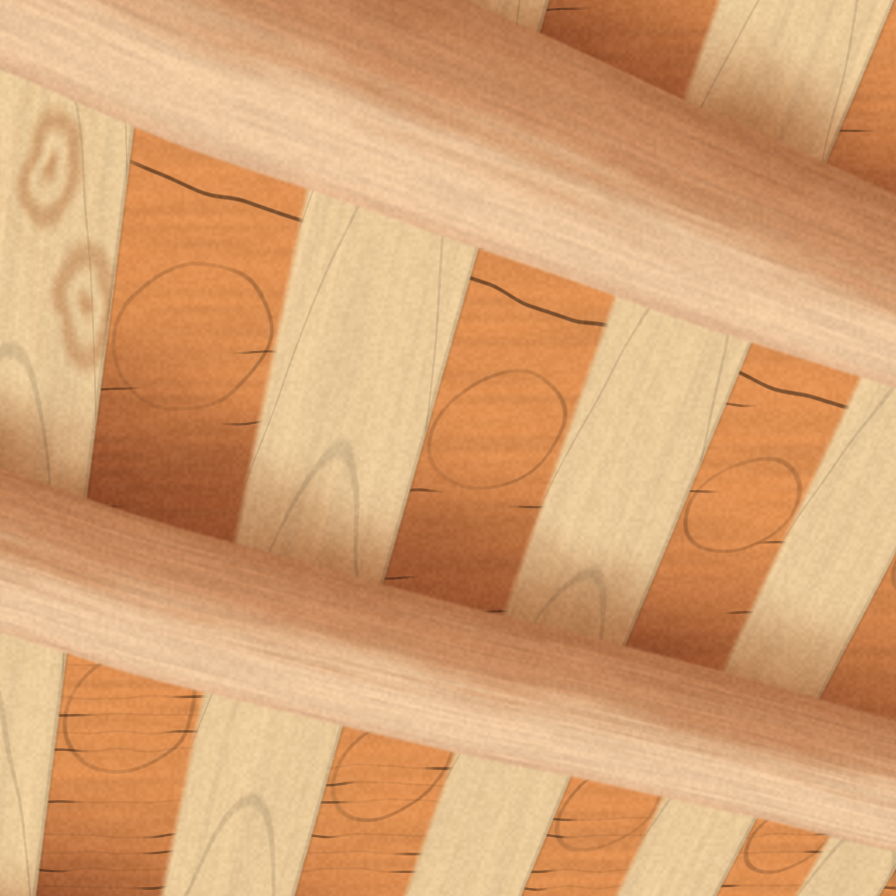
Write a three.js fragment shader that draws this pattern.

```glsl
// Timber ceiling: two round beams crossing a fan of pale and orange planks.
varying vec2 vUv;

float hash(vec2 c) {
  return fract(sin(dot(c, vec2(12.9898, 78.233))) * 43758.5453);
}

float noise(vec2 p) {
  vec2 i = floor(p), f = fract(p);
  f = f * f * (3.0 - 2.0 * f);
  return mix(mix(hash(i), hash(i + vec2(1.0, 0.0)), f.x),
             mix(hash(i + vec2(0.0, 1.0)), hash(i + 1.0), f.x), f.y);
}

float fbm(vec2 p) {
  float sum = 0.0, amp = 0.5;
  for (int i = 0; i < 4; i++) {
    sum += amp * noise(p);
    p = p * 2.03 + 7.1;
    amp *= 0.5;
  }
  return sum;
}

float line(float d, float halfWidth) {
  return 1.0 - smoothstep(halfWidth * 0.4, halfWidth * 1.6, abs(d));
}

// Lower and upper edge heights of each beam.
vec2 frontBeam(float x) {
  return vec2(0.29 - 0.27 * x + 0.032 * x * x, 0.473 - 0.3 * x + 0.026 * x * x);
}

vec2 backBeam(float x) {
  return vec2(0.919 - 0.4 * x + 0.05 * x * x, 1.225 - 0.44 * x);
}

vec3 orangePlank(vec2 p, float u, float width, float id, float depth, float rise, float front) {
  float glow = rise + 0.08 * p.x + 0.07 * (fbm(p * vec2(7.0, 14.0)) - 0.5);
  vec3 col = mix(vec3(0.53, 0.27, 0.15), vec3(0.87, 0.56, 0.32), smoothstep(-0.03, 0.26, glow));
  col *= 0.96 + 0.08 * noise(vec2(p.x * 9.0 + id, p.y * 110.0));

  // Long crack below the beam, reaching different lengths on each plank.
  float level = depth + 0.35 * u;
  float reach = smoothstep(-0.5, -0.3, u / width + 0.3 * hash(vec2(id, 3.0)));
  float crack = line(depth - 0.034 - 0.012 * noise(vec2(p.x * 22.0, id)), 0.0022);
  col *= 1.0 - 0.45 * crack * reach * (1.0 - front);

  // Faint ring stain.
  float ring = length(vec2(u, level - mix(0.21 - 0.012 * id, 0.045 - 0.01 * id, front)));
  float wobble = 0.006 * (noise(p * 24.0) - 0.5);
  col *= 1.0 - 0.16 * line(ring - 0.45 * width + wobble, 0.0022) * (0.4 + noise(p * 17.0));

  // Short saw marks growing in from either side.
  float row = floor(p.y * 52.0);
  vec2 seed = vec2(row, id + 5.0);
  float side = hash(seed + 9.0) < 0.5 ? -1.0 : 1.0;
  float inset = 0.5 - side * u / width;
  float mark = line(fract(p.y * 52.0) - 0.5 + 0.3 * (noise(p * 30.0) - 0.5), 0.07);
  mark *= step(mix(0.82, 0.4, front), hash(seed));
  col *= 1.0 - 0.35 * mark * (1.0 - smoothstep(0.1, 0.28, inset));
  return col * (1.0 - 0.06 * front * mark);
}

vec3 palePlank(vec2 p, float u, float id, float rise) {
  float light = rise + 0.06 * (fbm(p * 12.0) - 0.5);
  vec3 col = mix(vec3(0.69, 0.46, 0.29), vec3(0.93, 0.8, 0.61), smoothstep(-0.03, 0.13, light));
  col *= 0.94 + 0.1 * fbm(vec2(u * 110.0 + id * 9.0, p.y * 5.0));

  // Arched growth lines.
  float arch = p.y + 45.0 * u * u + 0.03 * noise(p * 13.0) + 0.13 * id;
  col *= 1.0 - 0.1 * line(fract(arch * 2.6 + 0.18) - 0.5, 0.022);

  // Swirled knots on the leftmost plank.
  if (id < 0.0) {
    vec2 q = p + 0.035 * (vec2(fbm(p * 13.0), fbm(p * 13.0 + 4.0)) - 0.5);
    float knot = min(length((q - vec2(0.055, 0.81)) * vec2(1.0, 0.5)),
                     length((q - vec2(0.09, 0.66)) * vec2(1.0, 0.5)));
    float swirl = (0.5 + 0.5 * cos(knot * 230.0)) * (1.0 - smoothstep(0.015, 0.06, knot));
    col = mix(col, vec3(0.72, 0.48, 0.29), 0.6 * swirl);
  }
  return col;
}

vec3 beam(vec2 p, vec2 edges, float seed) {
  float v = (p.y - edges.x) / (edges.y - edges.x);
  float streak = fbm(vec2(p.x * 5.0 + seed, v * 15.0));
  float tone = v + 0.28 * (streak - 0.5) + 0.14 * (fbm(p * 9.0 + seed) - 0.5);
  vec3 col = mix(vec3(0.93, 0.78, 0.62), vec3(0.78, 0.54, 0.37), smoothstep(0.22, 0.68, tone));
  col = mix(col, vec3(0.68, 0.43, 0.27), 0.8 * smoothstep(0.68, 1.02, tone));
  col = mix(col, vec3(0.85, 0.64, 0.49), 0.5 * (1.0 - smoothstep(0.0, 0.1, v)));
  return col * (0.96 + 0.08 * noise(vec2(p.x * 14.0, v * 45.0 + seed)));
}

void main() {
  vec2 p = vUv;
  vec2 front = frontBeam(p.x) + 0.008 * (noise(vec2(p.x * 6.0, 2.0)) - 0.5);
  vec2 back = backBeam(p.x) + 0.008 * (noise(vec2(p.x * 5.0, 8.0)) - 0.5);

  // Plank index from the fan's quadratic spacing at this height.
  vec3 fan = mix(vec3(0.039, 0.3065, 0.0178), vec3(0.167, 0.475, 0.03), p.y);
  float root = sqrt(max(fan.y * fan.y - 4.0 * fan.z * (p.x - fan.x), 0.0001));
  float j = (fan.y - root) / (2.0 * fan.z);
  float id = floor(j), f = j - id;

  // Bay between beams: depth below the upper one, rise above the lower one.
  float lowBay = step(p.y, 0.5 * (front.x + front.y));
  float topBay = step(0.5 * (back.x + back.y), p.y);
  float depth = topBay > 0.5 ? 1.0 : mix(back.x, front.x, lowBay) - p.y;
  float rise = p.y - (topBay > 0.5 ? back.y : mix(front.y, -0.08 - 0.2 * p.x, lowBay));

  vec3 pale = palePlank(p, (f - 0.74) * root, id, rise);
  vec3 orange = orangePlank(p, (f - 0.24) * root, 0.48 * root, id, depth, rise, lowBay);
  float gap = smoothstep(-0.001, 0.003, f * root) * (1.0 - smoothstep(-0.007, 0.004, (f - 0.48) * root));
  vec3 col = mix(pale, orange, gap);
  col *= 1.0 - 0.12 * line(min(f, 1.0 - f) * root, 0.003);

  // Beams over the planks, then fine speckle.
  vec2 cover = smoothstep(-0.003, 0.003, p.y - vec2(front.x, back.x))
             * smoothstep(-0.003, 0.003, vec2(front.y, back.y) - p.y);
  col = mix(col, beam(p, front, 3.0), cover.x);
  col = mix(col, beam(p, back, 11.0), cover.y);
  col += 0.05 * (noise(p * 260.0) - 0.5);
  gl_FragColor = vec4(col, 1.0);
}
```
